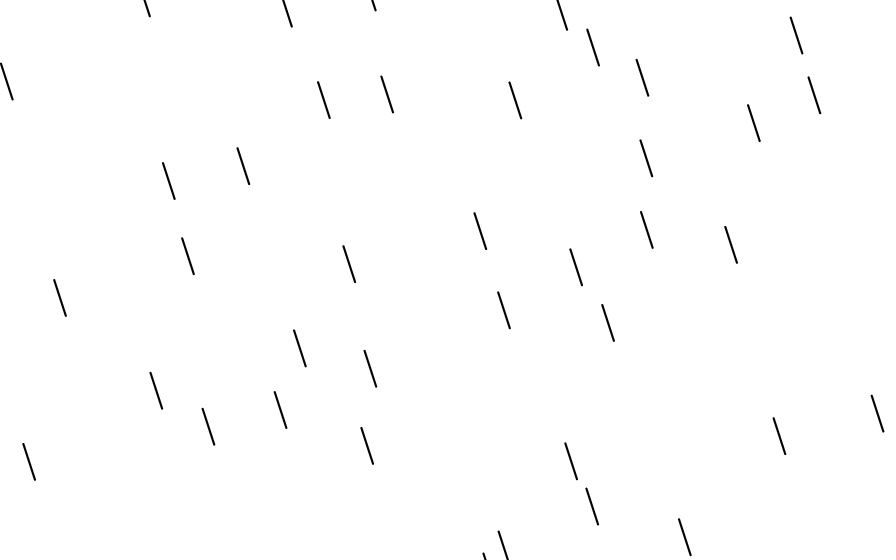
Write a Shadertoy shader that draws this pattern.

```glsl
// Sparse rain of thin black dashes on white, all leaning the same way.
// A jittered grid places at most one dash per cell; each dash is the
// distance to a short segment, and the nearest one is inked.

const vec3  PAPER       = vec3(1.0);
const vec3  INK         = vec3(0.0);
const float CELL        = 0.16;    // grid spacing, in canvas heights
const float FILL        = 0.54;    // share of cells that hold a dash
const float JITTER      = 0.86;    // scatter inside a cell, 0 to 1
const float HALF_LENGTH = 0.0335;  // half of the dash length
const float HALF_WIDTH  = 0.0019;  // half of the dash thickness
const float LEAN        = 0.314;   // tilt from vertical, in radians
const uint  SEED        = 37u;

// Integer hash: three even random values from 0 to 1 per cell
vec3 hash3(ivec2 cell) {
    uvec3 v = uvec3(uvec2(cell + 1024), SEED) * 1664525u + 1013904223u;
    v.x += v.y * v.z; v.y += v.z * v.x; v.z += v.x * v.y;
    v ^= v >> 16u;
    v.x += v.y * v.z; v.y += v.z * v.x; v.z += v.x * v.y;
    return vec3(v >> 8u) / 16777216.0;
}

// Signed distance to a round-ended dash centred on the origin
float dashDistance(vec2 p, vec2 direction) {
    float along = clamp(dot(p, direction), -HALF_LENGTH, HALF_LENGTH);
    return length(p - direction * along) - HALF_WIDTH;
}

// Distance to the nearest dash in the surrounding cells
float scatteredDashes(vec2 p) {
    vec2 direction = vec2(-sin(LEAN), cos(LEAN));
    ivec2 home = ivec2(floor(p / CELL));
    float nearest = CELL;
    for (int y = -1; y <= 1; y++) {
        for (int x = -1; x <= 1; x++) {
            ivec2 cell = home + ivec2(x, y);
            vec3 random = hash3(cell);
            if (random.z > FILL) continue;
            vec2 centre = (vec2(cell) + 0.5 + JITTER * (random.xy - 0.5)) * CELL;
            nearest = min(nearest, dashDistance(p - centre, direction));
        }
    }
    return nearest;
}

void mainImage(out vec4 fragColor, in vec2 fragCoord) {
    float pixel = 1.0 / iResolution.y;
    float d = scatteredDashes(fragCoord * pixel);

    // One-pixel coverage ramp keeps the edges crisp but smooth
    float coverage = clamp(0.5 - d / pixel, 0.0, 1.0);
    fragColor = vec4(mix(PAPER, INK, coverage), 1.0);
}
```
